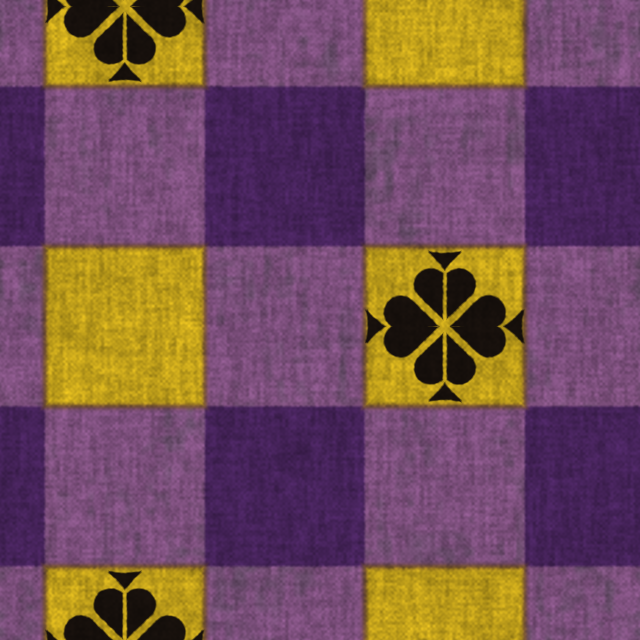
Write a WebGL 1 fragment shader that draws this pattern.

```glsl
precision highp float;
// Woven purple and yellow gingham with a black four-petal motif on alternate yellow checks.
uniform vec2 u_resolution;

const vec2 REPEATS = vec2(2.0);            // pairs of checks across and down
const vec2 CHECK_ORIGIN = vec2(0.07, 0.365);
const vec3 DARK_PURPLE = vec3(0.27, 0.135, 0.35);
const vec3 LIGHT_PURPLE = vec3(0.49, 0.31, 0.49);
const vec3 GREY_PURPLE = vec3(0.39, 0.29, 0.40);
const vec3 YELLOW = vec3(0.74, 0.615, 0.10);
const vec3 RIM_BROWN = vec3(0.40, 0.27, 0.18);
const vec3 INK = vec3(0.085, 0.06, 0.045);

float hash(vec2 p) {
  vec3 q = fract(vec3(p.xyx) * 0.1031);
  q += dot(q, q.yzx + 33.33);
  return fract((q.x + q.y) * q.z);
}

// Value noise in -1..1 over the unit canvas, wrapping after "cells" lattice steps.
float wrapNoise(vec2 uv, vec2 cells, float seed) {
  vec2 p = uv * cells;
  vec2 i = floor(p);
  vec2 f = fract(p);
  f = f * f * (3.0 - 2.0 * f);
  vec2 a = mod(i, cells) + seed;
  vec2 b = mod(i + 1.0, cells) + seed;
  float low = mix(hash(a), hash(vec2(b.x, a.y)), f.x);
  float high = mix(hash(vec2(a.x, b.y)), hash(b), f.x);
  return 2.0 * mix(low, high, f.y) - 1.0;
}

// Distance to a teardrop with a sharp tip and a round end.
float teardrop(vec2 p, vec2 tip, vec2 centre, float radius) {
  vec2 axis = centre - tip;
  float len = length(axis);
  axis /= len;
  p -= tip;
  vec2 q = vec2(abs(p.x * axis.y - p.y * axis.x), dot(p, axis));
  float s = radius / len;
  float c = sqrt(1.0 - s * s);
  float along = dot(q, vec2(s, c));
  if (along < 0.0) return length(q);
  if (along > c * len) return length(q - vec2(0.0, len)) - radius;
  return dot(q, vec2(c, -s));
}

// Flared foot that points towards the centre of the motif.
float foot(vec2 p, float tip, float base) {
  float t = clamp((p.x - tip) / (base - tip), 0.0, 1.0);
  float side = p.y - 0.2 * t * (0.75 + 0.25 * t);
  float end = p.x - base - 0.6 * p.y * p.y;
  return max(max(side * 0.75, end), tip - p.x);
}

// Four heart petals with feet; the upright pair is split by a thin vein.
float motif(vec2 p) {
  vec2 q = abs(p);
  bool upright = q.y > q.x;
  if (upright) q = vec2(q.y * 1.05, q.x);
  float heart = teardrop(q, vec2(0.07, 0.0), vec2(0.55, 0.175), 0.212);
  if (upright) heart = max(heart, 0.024 - q.y);
  return min(heart, foot(q, 0.735, 0.965));
}

// Signed distance to the edge of a stripe filling the first half of each repeat.
vec2 stripeEdge(vec2 grid) {
  return (0.25 - abs(fract(grid + 0.25) - 0.5)) / REPEATS;
}

// Fine threads in both directions plus grain.
float weave(vec2 uv) {
  float warp = wrapNoise(uv, vec2(176.0, 26.0), 11.0);
  float weft = wrapNoise(uv, vec2(30.0, 184.0), 47.0);
  float grain = wrapNoise(uv, vec2(230.0), 83.0);
  vec2 ply = sin(uv * 6.2831853 * 128.0);
  return 0.34 * warp + 0.24 * weft + 0.36 * grain + 0.12 * ply.x * ply.y;
}

// Uneven, mostly upright fading of the dye.
float fading(vec2 uv) {
  float cloud = wrapNoise(uv, vec2(11.0, 9.0), 5.0);
  float slub = wrapNoise(uv, vec2(84.0, 14.0), 29.0);
  float fleck = wrapNoise(uv, vec2(64.0, 80.0), 61.0);
  return 0.45 * cloud + 0.4 * slub + 0.35 * fleck;
}

void main() {
  vec2 uv = gl_FragCoord.xy / u_resolution;
  float pixel = 1.0 / min(u_resolution.x, u_resolution.y);
  float cloth = weave(uv);
  float fade = fading(uv);

  // Checks from crossed stripes with slightly ragged, soft edges.
  vec2 grid = (uv - CHECK_ORIGIN) * REPEATS;
  vec2 edge = stripeEdge(grid) + 0.0009 * cloth;
  float soft = max(0.0032, pixel);
  vec2 stripe = smoothstep(-soft, soft, edge);
  vec3 light = mix(LIGHT_PURPLE, GREY_PURPLE, smoothstep(-0.1, 0.9, fade));
  vec3 yellow = YELLOW * (1.0 - 0.08 * fade);
  vec3 dark = DARK_PURPLE * (1.0 - 0.06 * fade);
  vec3 colour = mix(mix(dark, light, stripe.x), mix(light, yellow, stripe.x), stripe.y);

  // Brown rim where the yellow dye meets the purple.
  float rimDistance = min(edge.x, edge.y) / 0.0048;
  colour = mix(colour, RIM_BROWN, 0.75 * exp(-rimDistance * rimDistance));

  // Printed motif on every second yellow check, staggered by row.
  vec2 cell = floor(grid);
  float printed = mod(cell.x + cell.y, 2.0);
  vec2 p = (fract(grid) - 0.25) * 4.0;
  float blur = max(0.016, 8.0 * pixel);
  float ink = 1.0 - smoothstep(-blur, blur, motif(p) + 0.008 * cloth);
  colour = mix(colour, INK, ink * printed);

  colour *= 1.0 + 0.27 * cloth;
  gl_FragColor = vec4(clamp(colour, 0.0, 1.0), 1.0);
}
```
